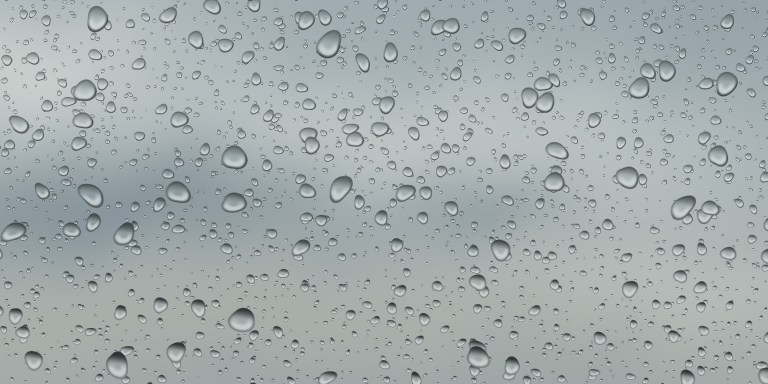
Give the GLSL for this texture, as a WebGL 1 fragment shader.

```glsl
precision highp float;
// Raindrops on a window in front of a soft, overcast sky.
// Four sizes of jittered cellular drops are laid over a sky of broad glows and
// layered sines; each drop is a wobbly oval with a dark rim and a bright belly.

uniform vec2 u_resolution;

const vec3 SKY_COOL = vec3(0.625, 0.672, 0.692);
const vec3 SKY_WARM = vec3(0.665, 0.690, 0.672);
const vec3 CLOUD_LIGHT = vec3(0.785, 0.810, 0.800);
const vec3 CLOUD_DARK = vec3(0.515, 0.570, 0.600);
const vec3 DROP_LIGHT = vec3(0.800, 0.830, 0.830);
const vec3 DROP_GREY = vec3(0.550, 0.600, 0.605);
const vec3 DROP_DARK = vec3(0.160, 0.190, 0.190);
const float WOBBLE = 0.09;
const float STRETCH = 0.17;
const float RIM_START = 0.68;

vec3 hash3(vec2 cell) {
  vec3 q = fract(cell.xyx * vec3(0.1031, 0.1030, 0.0973));
  q += dot(q, q.yzx + 33.33);
  return fract((q.xxy + q.yzz) * q.zyx);
}

float glow(vec2 p, vec2 center, vec2 size) {
  vec2 d = (p - center) / size;
  return exp(-dot(d, d));
}

// Blurred clouds: bright upper left and centre, dark bank at middle left
vec3 sky(vec2 p) {
  vec2 w = p + 0.03 * vec2(sin(9.0 * p.y + 2.0 * p.x), sin(7.0 * p.x + 1.0));
  w += 0.012 * vec2(sin(23.0 * p.y + 5.0 * p.x), sin(19.0 * p.x - 8.0 * p.y));
  vec3 color = mix(SKY_WARM, SKY_COOL, smoothstep(0.15, 0.75, w.y));
  float light = 0.95 * glow(w, vec2(0.08, 0.84), vec2(0.42, 0.20));
  light += 0.65 * glow(w, vec2(0.95, 0.66), vec2(0.55, 0.17));
  light += 0.45 * glow(w, vec2(1.65, 0.58), vec2(0.45, 0.25));
  light += 0.30 * glow(w, vec2(1.80, 0.25), vec2(0.50, 0.12));
  float dark = 0.85 * glow(w, vec2(0.25, 0.46), vec2(0.60, 0.13));
  dark += 0.45 * glow(w, vec2(1.27, 0.44), vec2(0.20, 0.09));
  dark += 0.35 * glow(w, vec2(1.95, 1.0), vec2(0.50, 0.20));
  dark += 0.30 * glow(w, vec2(1.0, -0.05), vec2(1.5, 0.16));
  color = mix(color, CLOUD_LIGHT, clamp(light, 0.0, 1.0));
  return mix(color, CLOUD_DARK, clamp(dark, 0.0, 1.0));
}

// Colour inside a drop: q is the offset in radii, edge is 1 on the outline
vec3 dropColor(vec3 behind, vec2 q, float edge, float height) {
  float lowSide = 1.0 - smoothstep(-0.6, 0.2, q.y - 0.45 * q.x);
  float rim = smoothstep(RIM_START, 1.0, edge);
  float cap = smoothstep(0.05, 0.95, q.y + 0.15 * q.x);
  float belly = smoothstep(0.15, 0.55, edge) * (1.0 - rim);
  vec3 color = mix(behind, DROP_GREY, 0.45 * smoothstep(-0.5, 0.5, q.y));
  color = mix(color, DROP_LIGHT, 0.85 * belly * (1.0 - smoothstep(-0.4, 0.3, q.y)));
  color = mix(color, DROP_DARK, cap * mix(0.95, 0.30, smoothstep(0.1, 0.8, height)));
  float rimDark = 0.38 + 0.5 * lowSide * smoothstep(0.1, 0.7, height);
  return mix(color, DROP_DARK, rim * rimDark);
}

// One size class of drops, one candidate per jittered cell
vec3 addDrops(vec3 color, vec3 behind, vec2 p, float cellSize,
              vec2 radii, float share, float seed) {
  float soft = 0.8 / u_resolution.y;
  vec2 home = floor(p / cellSize);
  for (int j = -1; j <= 1; j++) {
    for (int i = -1; i <= 1; i++) {
      vec2 cell = home + vec2(float(i), float(j));
      vec3 place = hash3(cell + seed);
      vec3 form = hash3(cell + seed + 57.3);
      if (place.z > share) continue;

      float radius = mix(radii.x, radii.y, form.x * form.x);
      vec2 offset = p - (cell + 0.1 + 0.8 * place.xy) * cellSize;
      float tilt = 2.4 * (form.y - 0.5);
      float c = cos(tilt);
      float s = sin(tilt);
      vec2 local = mat2(c, -s, s, c) * offset;
      float stretch = STRETCH * (2.0 * form.z - 0.7);
      local *= vec2(1.0 - stretch, 1.0 + stretch);

      float angle = atan(local.y, local.x + 0.00001);
      float phase = 6.283 * fract(form.x * 7.0 + form.z);
      float outline = radius * (1.0 + WOBBLE * sin(2.0 * angle + phase)
                                + 0.7 * WOBBLE * sin(3.0 * angle + 1.7 * phase));
      float edge = length(local) / outline;
      float blur = soft / outline;
      float mask = 1.0 - smoothstep(1.0 - blur, 1.0 + blur, edge);
      color = mix(color, dropColor(behind, offset / radius, edge, p.y), mask);
    }
  }
  return color;
}

void main() {
  vec2 p = gl_FragCoord.xy / u_resolution.y;
  vec3 behind = sky(p);
  vec3 color = behind;
  // Fine spray first, large drops on top
  color = addDrops(color, behind, p, 0.026, vec2(0.0022, 0.0055), 0.50, 11.0);
  color = addDrops(color, behind, p, 0.045, vec2(0.0055, 0.0115), 0.55, 131.0);
  color = addDrops(color, behind, p, 0.075, vec2(0.0110, 0.0220), 0.52, 271.0);
  color = addDrops(color, behind, p, 0.140, vec2(0.0210, 0.0360), 0.45, 419.0);
  gl_FragColor = vec4(color, 1.0);
}
```
